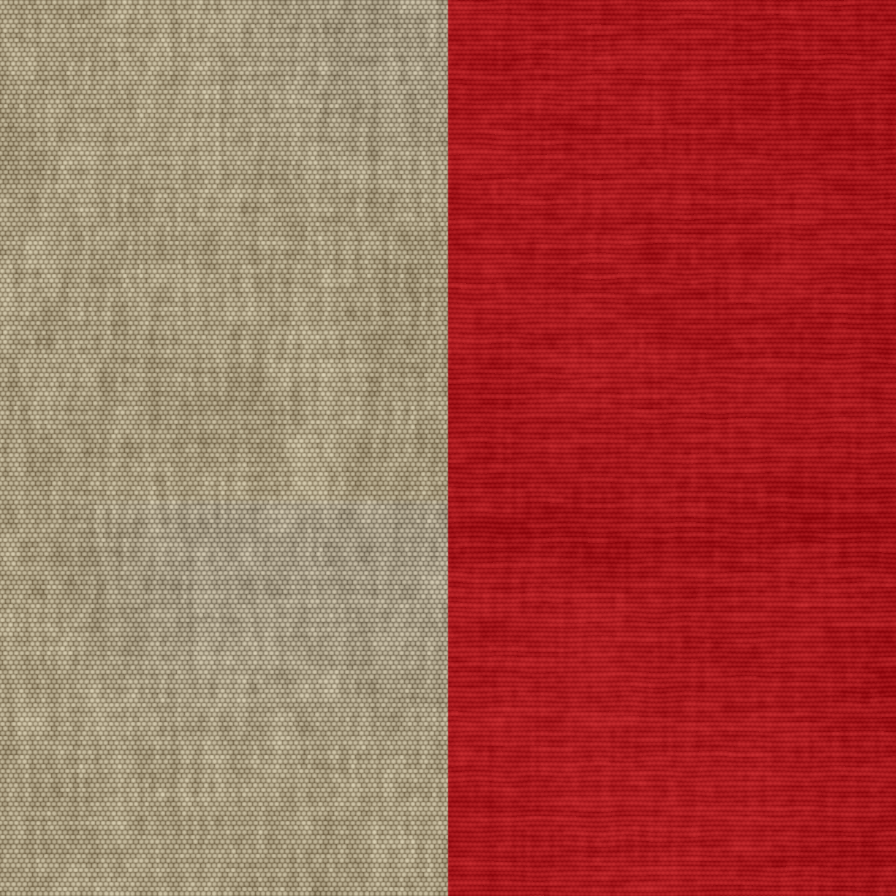
Write a Shadertoy shader that draws this texture.

```glsl
float hash(vec2 p) {
    vec3 q = fract(vec3(p.xyx) * 0.1031);
    q += dot(q, q.yzx + 33.33);
    return fract((q.x + q.y) * q.z);
}

float noise(vec2 p) {
    vec2 cell = floor(p), f = fract(p);
    f = f * f * (3.0 - 2.0 * f);
    float low = mix(hash(cell), hash(cell + vec2(1, 0)), f.x);
    float high = mix(hash(cell + vec2(0, 1)), hash(cell + vec2(1, 1)), f.x);
    return mix(low, high, f.y);
}

// Plain weave: staggered pale knots with dark gaps
vec3 linen(vec2 uv) {
    vec2 thread = uv * vec2(165, 190);
    thread.x += 0.22 * (noise(uv * vec2(40, 60)) - 0.5);
    float row = floor(thread.y);
    thread.x += 0.5 * mod(row, 2.0);
    vec2 knot = fract(thread) - 0.5;
    float bump = smoothstep(0.68, 0.12, length(knot * vec2(1.05, 0.95)));

    float warp = noise(uv * vec2(165, 26) + 7.0) - 0.5;
    float weft = noise(uv * vec2(22, 190) + 31.0) - 0.5;
    float fleck = hash(vec2(floor(thread.x), row)) - 0.5;
    float mottle = noise(uv * vec2(14, 9)) - 0.5;
    float tone = 0.16 + 0.68 * bump + 0.26 * warp + 0.16 * weft
               + 0.18 * fleck + 0.10 * mottle;
    vec3 color = mix(vec3(0.46, 0.40, 0.29), vec3(0.81, 0.77, 0.66), clamp(tone, 0.0, 1.15));

    // Cooler worn patch fading downward from the seam
    float worn = smoothstep(0.10, 0.38, uv.y) * smoothstep(0.445, 0.435, uv.y)
               * smoothstep(0.02, 0.25, uv.x);
    worn += 0.7 * smoothstep(0.72, 0.95, uv.y) * smoothstep(0.15, 0.45, uv.x);
    float gray = dot(color, vec3(0.33)) + 0.025;
    return mix(color, vec3(gray) * vec3(1.05, 1.0, 0.91), 0.45 * worn);
}

// Ribbed cloth: uneven horizontal threads crossed by fine warp
vec3 redCloth(vec2 uv) {
    float wobble = noise(uv * vec2(30, 45)) - 0.5;
    vec2 thread = uv * vec2(200, 180) + vec2(0, 0.35 * wobble);
    float row = floor(thread.y);
    float rib = 0.5 - 0.5 * cos(6.2832 * thread.y);
    float cross = cos(6.2832 * (thread.x + 0.5 * mod(row, 2.0)));

    float slub = noise(vec2(uv.x * 18.0, row + 50.0)) - 0.5;
    float warp = noise(uv * vec2(190, 18) + 90.0) - 0.5;
    float fleck = noise(uv * vec2(120, 180) + 140.0) - 0.5;
    float mottle = noise(uv * vec2(9, 16) + 60.0) - 0.5;
    float tone = 0.30 + 0.40 * rib + 0.08 * cross + 0.34 * slub
               + 0.18 * warp + 0.26 * fleck + 0.14 * mottle;

    // Broad shading with a darker band at the seam
    tone -= 0.12 * exp(-pow((uv.y - 0.41) / 0.045, 2.0));
    tone += 0.10 * smoothstep(0.45, 0.0, length((uv - vec2(0.72, 0.12)) * vec2(1.2, 1.0)));
    tone -= 0.08 * smoothstep(0.85, 1.0, uv.x);
    return mix(vec3(0.54, 0.015, 0.04), vec3(0.76, 0.16, 0.175), clamp(tone, 0.0, 1.15));
}

void mainImage(out vec4 fragColor, in vec2 fragCoord) {
    vec2 uv = fragCoord / iResolution.xy;
    float pixel = 1.0 / iResolution.x;
    float side = smoothstep(-pixel, pixel, uv.x - 0.5);
    fragColor = vec4(mix(linen(uv), redCloth(uv), side), 1.0);
}
```
